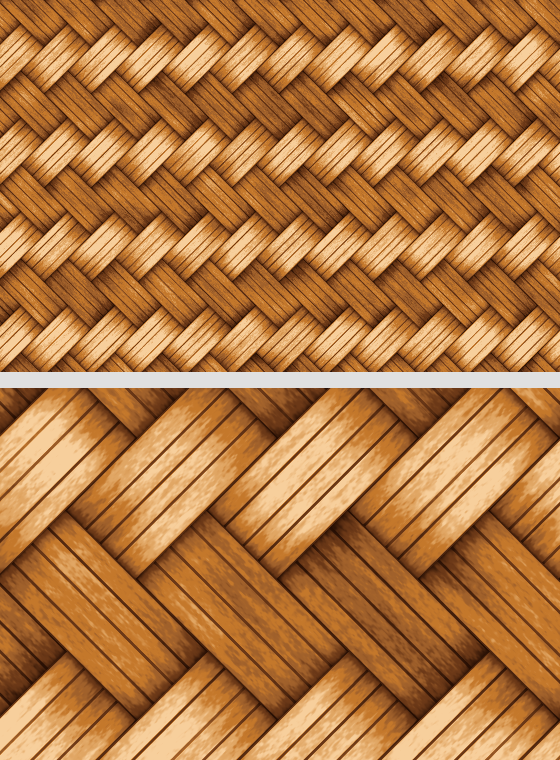
Top: the whole. Bottom: its middle third, enlarged.
Give the GLSL for this pattern, as a Shadertoy shader.

```glsl
// Diagonal two-over-two twill weave of pale and brown slatted wood strips.

const float CELL = 0.1263;               // strip spacing / canvas height
const vec2 PHASE = vec2(0.058, 0.083);   // weave offset in cells
const float SLATS = 4.0;                 // slats per strip

float hash(vec2 p) {
    vec3 q = fract(vec3(p.xyx) * 0.1031);
    q += dot(q, q.yzx + 33.33);
    return fract((q.x + q.y) * q.z);
}

float noise(vec2 p) {
    vec2 i = floor(p), f = fract(p);
    f = f * f * (3.0 - 2.0 * f);
    return mix(mix(hash(i), hash(i + vec2(1, 0)), f.x),
               mix(hash(i + vec2(0, 1)), hash(i + vec2(1, 1)), f.x), f.y);
}

// Wood colour from shadow (0) to highlight (1)
vec3 woodRamp(float t) {
    vec3 c = mix(vec3(0.14, 0.05, 0.01), vec3(0.42, 0.22, 0.09), smoothstep(0.0, 0.27, t));
    c = mix(c, vec3(0.63, 0.38, 0.17), smoothstep(0.27, 0.47, t));
    c = mix(c, vec3(0.77, 0.47, 0.17), smoothstep(0.47, 0.6, t));
    c = mix(c, vec3(0.88, 0.65, 0.39), smoothstep(0.63, 0.79, t));
    return mix(c, vec3(0.97, 0.81, 0.61), smoothstep(0.79, 0.95, t));
}

// Coverage of a line of given half width, softened over one pixel
float line(float dist, float halfWidth, float px) {
    return 1.0 - smoothstep(halfWidth - 0.5 * px, halfWidth + 0.7 * px, abs(dist));
}

// Dark seams between slats, each slightly displaced per block
float seams(float across, vec2 id, float px) {
    float cover = 0.0;
    for (float n = 1.0; n < SLATS; n++) {
        float shift = 0.09 * (hash(id + n * 7.3) - 0.5);
        float strength = 0.6 + 0.4 * hash(id + n * 3.1);
        cover = max(cover, strength * line(across - n / SLATS - shift, 0.013, px));
    }
    return cover;
}

// Streaks and short fibres running along the strip, centred on zero
float grain(vec2 p, vec2 id) {
    vec2 q = p + id * 5.37;
    float streak = noise(q * vec2(2.0, 21.0));
    float fibre = noise(q * vec2(13.0, 42.0));
    float speck = noise(q * vec2(29.0, 61.0));
    return 0.5 * streak + 0.4 * fibre + 0.35 * speck - 0.625;
}

// p.x runs along the strip from 0 to 2, p.y across it from 0 to 1
vec3 stripColor(vec2 p, vec2 id, bool pale, float px) {
    float end = min(p.x, 2.0 - p.x);
    float side = min(p.y, 1.0 - p.y);
    float slat = hash(id + floor(p.y * SLATS) * 1.7) - 0.5;
    float stain = noise(p * vec2(1.4, 2.2) + id * 3.71) - 0.5;

    // Rounded strip: bright crown, ends dipping under the crossing strip
    float crown = smoothstep(0.0, pale ? 0.72 : 0.45, end + 0.14 * stain);
    float tone = pale ? mix(0.54, 0.92, crown) : mix(0.36, 0.565, crown);
    tone += 0.07 * (hash(id + 11.0) - 0.5) + 0.07 * slat;
    tone += (pale ? 0.16 : 0.27) * stain + 0.3 * grain(p, id);

    // Contact shadows at the tucked ends and along the sides
    tone *= 1.0 - 0.75 * exp(-end / 0.065);
    tone *= 1.0 - 0.2 * exp(-side / 0.04);
    tone *= 1.0 - 0.76 * seams(p.y, id, px);
    tone *= 1.0 - 0.75 * line(side, 0.014, px);
    return woodRamp(clamp(tone, 0.0, 1.0));
}

void mainImage(out vec4 fragColor, in vec2 fragCoord) {
    // Rotate the canvas onto the two strip directions
    vec2 p = fragCoord / (iResolution.y * CELL) + PHASE;
    vec2 uv = vec2(p.x + p.y, p.y - p.x);
    float px = 1.414 / (iResolution.y * CELL);

    // Twill rule: the top strip changes every two cells
    vec2 cell = floor(uv), f = fract(uv);
    float step4 = mod(cell.x + cell.y, 4.0);
    bool pale = step4 < 2.0;
    float part = pale ? step4 : step4 - 2.0;

    vec2 local = pale ? vec2(part + f.x, f.y) : vec2(part + f.y, f.x);
    vec2 id = pale ? cell - vec2(part, 0.0) : cell - vec2(0.0, part) + 57.0;
    fragColor = vec4(stripColor(local, id + 40.0, pale, px), 1.0);
}
```
